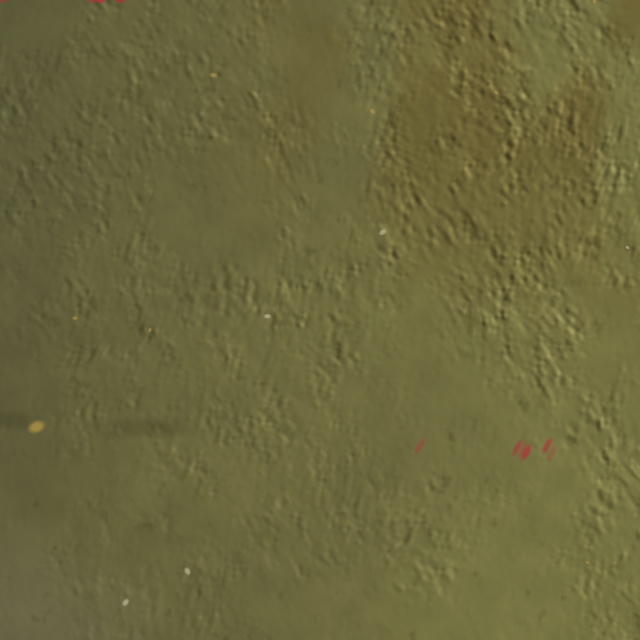
Give the GLSL for this texture, as a Shadertoy shader.

```glsl
const vec3 SHADE_OLIVE = vec3(0.358, 0.352, 0.222);
const vec3 MID_OLIVE   = vec3(0.412, 0.397, 0.237);
const vec3 LIT_OLIVE   = vec3(0.464, 0.452, 0.262);
const vec3 EARTH_BROWN = vec3(0.410, 0.362, 0.188);
const vec3 DUST_GREY   = vec3(0.425, 0.408, 0.300);
const vec3 FLECK_PINK  = vec3(0.690, 0.190, 0.230);
const vec3 FLECK_GOLD  = vec3(0.680, 0.570, 0.270);
const vec3 FLECK_WHITE = vec3(0.740, 0.720, 0.600);

const vec2  RIDGE_FREQ   = vec2(112.0, 60.0);   // across, along the ridges
const float GRAIN_FREQ   = 135.0;
const vec2  LIGHT_OFFSET = vec2(0.0024, 0.0014);
const vec3  RELIEF_GAIN  = vec3(0.33, 0.34, 0.39);
const float RISING_LEAN  = -0.22;
const float FALLING_LEAN = 0.45;
const float MOTTLE_GAIN  = 0.12;
const int   CRUMB_COUNT  = 12;
const int   PINK_COUNT   = 6;

float hash(vec2 p) {
    return fract(sin(dot(p, vec2(127.1, 311.7))) * 43758.5);
}

float noise(vec2 p) {
    vec2 cell = floor(p), f = fract(p);
    f = f * f * (3.0 - 2.0 * f);
    float low  = mix(hash(cell), hash(cell + vec2(1, 0)), f.x);
    float high = mix(hash(cell + vec2(0, 1)), hash(cell + vec2(1, 1)), f.x);
    return mix(low, high, f.y);
}

float fbm(vec2 p) {
    float sum = 0.0, amp = 0.53;
    for (int i = 0; i < 4; i++) {
        sum += amp * noise(p);
        p = mat2(1.6, 1.2, -1.2, 1.6) * p + 7.3;
        amp *= 0.5;
    }
    return sum;
}

mat2 rotation(float a) {
    return mat2(cos(a), -sin(a), sin(a), cos(a));
}

// Height of short ridges and grains that run along a leaning direction
float ridges(vec2 p, float lean) {
    vec2 q = rotation(lean) * p * RIDGE_FREQ;
    float grain = noise(rotation(0.7) * p * GRAIN_FREQ + 5.0);
    return noise(q) + 0.45 * noise(q * 0.5 + 19.0) + 0.6 * grain;
}

// Side-lit slope of the ridges
float relief(vec2 p, float lean) {
    return ridges(p - LIGHT_OFFSET, lean) - ridges(p + LIGHT_OFFSET, lean);
}

// Soft leaning ellipse, 1 inside
float fleck(vec2 d, vec2 radius, float lean) {
    return 1.0 - smoothstep(0.35, 1.1, length(rotation(lean) * d / radius));
}

// Soft horizontal bar, 1 inside
float smear(vec2 p, vec2 center, vec2 halfSize) {
    vec2 edge = abs(p - center) - halfSize;
    return (1.0 - smoothstep(-0.02, 0.02, edge.x)) * (1.0 - smoothstep(-0.010, 0.008, edge.y));
}

vec3 groundColor(vec2 p) {
    float tone = 0.20 + 0.74 * p.x - 0.13 * p.y + 0.38 * (fbm(p * 4.0 + 4.0) - 0.5);
    vec3 color = mix(SHADE_OLIVE, MID_OLIVE, smoothstep(-0.08, 0.48, tone));
    color = mix(color, LIT_OLIVE, smoothstep(0.36, 0.84, tone));

    // Brown earth towards the upper right, pale dust in the lower left corner
    float earth = smoothstep(0.38, 0.62, fbm(p * vec2(7.0, 4.0) + 21.0));
    earth *= smoothstep(0.2, 0.75, p.x) * smoothstep(0.30, 0.85, p.y);
    color = mix(color, EARTH_BROWN, 0.75 * earth);
    float dust = 1.0 - smoothstep(0.05, 0.24, length(p * vec2(0.8, 1.0)) + 0.1 * (fbm(p * 14.0) - 0.5));
    return mix(color, DUST_GREY, 0.6 * dust);
}

void mainImage(out vec4 fragColor, in vec2 fragCoord) {
    vec2 p = fragCoord / iResolution.y;
    vec3 color = groundColor(p);

    // Ridges change direction, break up into clumps and fade into rubbed patches
    vec2 bent = p + 0.014 * vec2(noise(p * 10.0), noise(p * 10.0 + 31.0));
    float turn = smoothstep(0.46, 0.56, fbm(p * 4.0 + 12.0) + 0.20 * (0.4 - p.x));
    float slope = mix(relief(bent, RISING_LEAN), relief(bent, FALLING_LEAN), turn);
    float rough = smoothstep(0.36, 0.54, fbm(p * 6.0 + 50.0));
    float clump = smoothstep(0.25, 0.75, noise(p * 38.0 + 90.0));
    rough = mix(0.2, 1.0, rough) * mix(0.45, 1.3, clump);
    rough *= mix(0.6, 1.15, smoothstep(0.2, 0.8, p.x)) * mix(0.65, 1.0, smoothstep(0.1, 0.5, p.y));
    color *= 1.0 + RELIEF_GAIN * rough * slope;

    // Uneven staining with a few soft dark pits
    color *= 1.0 + MOTTLE_GAIN * (fbm(p * 24.0) - 0.5);
    float pit = smoothstep(0.72, 0.95, fbm(p * vec2(34.0, 28.0) + 70.0));
    color *= 1.0 - 0.18 * pit * vec3(0.9, 1.0, 1.3);

    // Faint dark smears on the left
    float dark = smear(p, vec2(0.0, 0.343), vec2(0.05, 0.013));
    dark += smear(p, vec2(0.23, 0.332), vec2(0.055, 0.014));
    color *= 1.0 - 0.11 * dark;

    // Scattered gold and white crumbs
    for (int i = 0; i < CRUMB_COUNT; i++) {
        float id = float(i) + 1.0;
        vec2 center = vec2(hash(vec2(id, 2.0)), hash(vec2(id, 8.0)));
        float size = mix(0.003, 0.006, hash(vec2(id, 5.0)));
        vec3 tint = hash(vec2(id, 11.0)) < 0.65 ? FLECK_GOLD : FLECK_WHITE;
        float cover = fleck(p - center, size * vec2(1.3, 0.9), 6.28 * hash(vec2(id, 14.0)));
        color = mix(color, tint, 0.7 * cover);
    }
    color = mix(color, FLECK_GOLD, 0.8 * fleck(p - vec2(0.057, 0.333), vec2(0.016, 0.011), 0.4));

    // Pink streaks in a low band on the right and along the top edge
    for (int i = 0; i < PINK_COUNT; i++) {
        float id = float(i) + 1.0;
        float shift = hash(vec2(id, 23.0));
        vec2 low = vec2(0.65 + 0.22 * shift, 0.30 + 0.02 * (hash(vec2(id, 27.0)) - 0.5));
        float cover = fleck(p - low, vec2(0.006, 0.017), -0.5);
        cover = max(cover, fleck(p - vec2(0.2 * shift, 1.0), vec2(0.009, 0.006), 0.0));
        color = mix(color, FLECK_PINK, cover * mix(0.25, 0.75, hash(vec2(id, 33.0))));
    }
    fragColor = vec4(color, 1.0);
}
```
